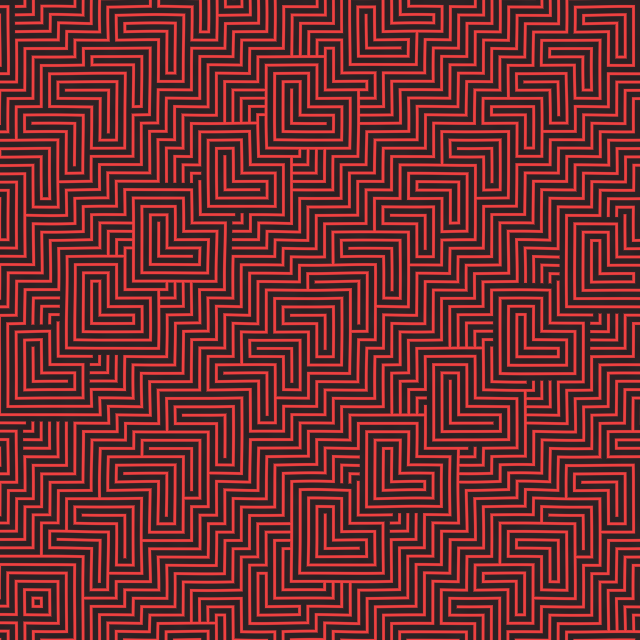
Write a WebGL 2 fragment shader that draws this pattern.

```glsl
#version 300 es
precision highp float;
// Draws a red maze of nested right-angled lines, with boxes and hooks strung along diagonals.

uniform vec2 u_resolution;
out vec4 outColor;

// Integer hash, result in 0..1
float hash(int a, int b) {
    uint h = uint(a) * 1597334677u ^ uint(b) * 3812015801u;
    h = (h ^ (h >> 15)) * 2246822519u;
    h = (h ^ (h >> 13)) * 3266489917u;
    return float((h ^ (h >> 16)) >> 8) / 16777216.0;
}

float valueNoise(vec2 p, int seed) {
    ivec2 i = ivec2(floor(p));
    vec2 f = fract(p);
    f = f * f * (3.0 - 2.0 * f);
    int row = i.y + seed * 100;
    return mix(mix(hash(i.x, row), hash(i.x + 1, row), f.x),
               mix(hash(i.x, row + 1), hash(i.x + 1, row + 1), f.x), f.y);
}

// Start of a diagonal strip, kept on whole grid steps
float stripStart(int s) {
    return 8.0 * float(s) + 6.0 + floor(hash(s, 11) * 2.6 - 0.8);
}

// True where lines run vertically, false where they run horizontally
bool isVertical(vec2 m) {
    float u = m.x + m.y;
    float v = m.x - m.y;

    // Strip across the rising diagonal, split in two
    int s = int(floor((u - 6.0) / 8.0));
    if (u < stripStart(s)) s--;
    else if (u >= stripStart(s + 1)) s++;
    float start = stripStart(s);
    float end = stripStart(s + 1);
    float middle = floor((start + end) * 0.5 + hash(s, 23) * 2.4 - 0.7);

    // Nearest chain: odd ones carry boxes, even ones carry hooks
    int k = int(floor(v / 27.0 + 0.5));
    float offset = v - 27.0 * float(k) - floor(hash(k, 37) * 3.0 - 1.0);
    bool boxChain = (k & 1) == 1;
    bool oddStrip = (s & 1) == 1;
    bool flipped = (offset > 0.0) == boxChain;

    // Corner core of the chain, sometimes left open as a crossing
    int pairId = (s + 1) >> 1;
    float core = hash(pairId, k + 400) < 0.2 ? 5.0 : 4.0;
    if (!boxChain && hash(s, k + 500) < 0.07) core = 0.0;
    if (abs(offset) < core) return !flipped;

    // Square box around the core, narrow steps elsewhere
    float reach = core + (oddStrip ? u - start : end - u);
    bool inBox = boxChain && abs(offset) < reach && hash(pairId, k + 600) > 0.15;
    return flipped ^^ (inBox ? oddStrip : u >= middle);
}

void main() {
    float cells = 76.8;
    float size = min(u_resolution.x, u_resolution.y);
    vec2 p = gl_FragCoord.xy / size * cells;

    // Slight unevenness of the hand
    p += 0.16 * (vec2(valueNoise(p * 0.16, 1), valueNoise(p * 0.16, 2)) - 0.5);

    // Square-ended arms around the nearest grid point
    vec2 node = floor(p + 0.5);
    vec2 q = p - node;
    vec2 arm = vec2(1.0, 0.0);
    float d = 1.0;
    for (int i = 0; i < 4; i++) {
        if (isVertical(node + 0.5 * arm) == (abs(arm.y) > 0.5)) {
            float across = abs(q.x * arm.y - q.y * arm.x);
            d = min(d, max(across, -dot(q, arm)));
        }
        arm = vec2(-arm.y, arm.x);
    }

    float soft = max(0.09, 0.75 * cells / size);
    float line = 1.0 - smoothstep(0.17 - soft, 0.17 + soft, d);
    vec3 charcoal = vec3(0.17, 0.13, 0.14) + 0.015 * (valueNoise(p * 0.6, 3) - 0.5);
    vec3 red = vec3(0.94, 0.25, 0.25);
    outColor = vec4(mix(charcoal, red, line), 1.0);
}
```
